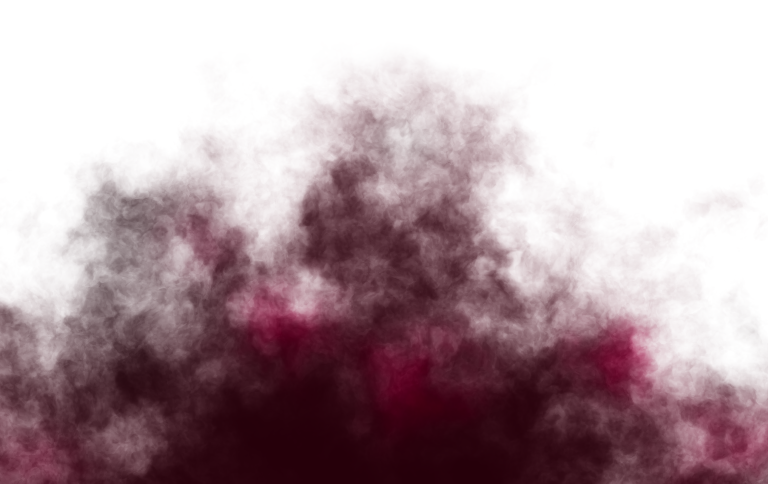
Reproduce this background procedurally as a Shadertoy shader.

```glsl
// A bank of wine-red smoke rising from the lower edge into white air.
// A soft mound sets the density, cellular noise frays it into powdery puffs,
// then density is mapped from white through rose to near-black, with crimson glows.

vec3 hash3(vec2 cell) {
    vec3 q = fract(cell.xyx * vec3(0.1031, 0.1030, 0.0973));
    q += dot(q, q.yxz + 33.33);
    return fract((q.xxy + q.yzz) * q.zyx);
}

// Smooth cellular noise: random cell values blended by distance to jittered points.
float cellular(vec2 p) {
    vec2 cell = floor(p), local = p - cell;
    float sum = 0.0, weights = 0.0;
    for (int y = -1; y <= 1; y++)
    for (int x = -1; x <= 1; x++) {
        vec2 offset = vec2(x, y);
        vec3 rnd = hash3(cell + offset + 60.0);
        vec2 d = offset + rnd.xy - local;
        float w = exp(-7.0 * dot(d, d));
        sum += w * rnd.z;
        weights += w;
    }
    return sum / weights - 0.5;
}

// Octaves of cellular noise, rotated and doubled each time.
float puffs(vec2 p, int octaves) {
    float sum = 0.0, amplitude = 0.5;
    for (int i = 0; i < octaves; i++) {
        sum += amplitude * cellular(p);
        p = mat2(1.6, 1.2, -1.2, 1.6) * p + 7.3;
        amplitude *= 0.62;
    }
    return sum;
}

// Soft elliptical spot.
float blob(vec2 p, vec2 center, vec2 radius) {
    vec2 d = (p - center) / radius;
    return exp(-dot(d, d));
}

void mainImage(out vec4 fragColor, in vec2 fragCoord) {
    vec2 uv = fragCoord / iResolution.xy;
    vec2 p = fragCoord / iResolution.y;

    // Turbulence
    vec2 warp = vec2(puffs(p * 7.0 + 3.0, 4), puffs(p * 7.0 + 19.0, 4));
    float smoke = puffs(p * 6.0 + warp * 0.25, 6);
    float grain = cellular(p * 170.0);
    vec2 q = uv + warp * 0.10;

    // Mound height, with columns and pockets
    float height = 0.03 + 0.46 * exp(-pow(abs(q.x - 0.46) / 0.325, 2.4));
    height += 0.15 * blob(q, vec2(0.44, 0.62), vec2(0.06, 0.17));
    height += 0.15 * blob(q, vec2(0.60, 0.47), vec2(0.055, 0.13));
    height += 0.19 * blob(q, vec2(0.16, 0.56), vec2(0.13, 0.17));
    height += 0.08 * blob(q, vec2(0.02, 0.45), vec2(0.08, 0.20));
    height += 0.11 * blob(q, vec2(0.13, 0.20), vec2(0.09, 0.07));
    height += 0.13 * blob(q, vec2(0.83, 0.26), vec2(0.10, 0.16));
    height += 0.06 * blob(q, vec2(0.73, 0.30), vec2(0.05, 0.10));
    height += 0.16 * blob(q, vec2(0.80, 0.78), vec2(0.10, 0.12));
    height -= 0.13 * blob(q, vec2(0.38, 0.41), vec2(0.07, 0.06));
    height -= 0.17 * blob(q, vec2(0.68, 0.49), vec2(0.05, 0.12));
    height -= 0.13 * blob(q, vec2(0.18, 0.09), vec2(0.07, 0.08));
    height += 0.10 * blob(q, vec2(0.50, 0.08), vec2(0.26, 0.14));

    // Density, clear towards the top
    float depth = height - uv.y + smoke * 0.52;
    float density = 1.0 / (1.0 + exp(-9.0 * depth));
    density += density * (1.0 - density) * (0.20 * grain + 0.20 * smoke);
    density = clamp((density - 0.025) * 1.03, 0.0, 1.0);
    density *= 1.0 - smoothstep(0.75, 0.95, uv.y);

    // White to rose to deep wine
    float veil = density * (1.0 - density);
    vec3 color = mix(vec3(1.0), vec3(0.15, 0.0, 0.04), density);
    color -= vec3(0.0, 0.25, 0.19) * veil;

    // Ashen haze at the sides
    float ash = blob(uv, vec2(0.12, 0.52), vec2(0.16, 0.30))
              + blob(uv, vec2(0.98, 0.32), vec2(0.07, 0.12))
              + 0.6 * blob(uv, vec2(0.53, 0.71), vec2(0.05, 0.06));
    float luma = dot(color, vec3(0.3, 0.59, 0.11));
    color = mix(color, vec3(luma), min(0.6 * ash, 0.7));

    // Crimson glows inside the smoke
    float glow = blob(q, vec2(0.38, 0.34), vec2(0.055, 0.075))
               + 0.9 * blob(q, vec2(0.535, 0.22), vec2(0.07, 0.08))
               + 1.1 * blob(q, vec2(0.84, 0.27), vec2(0.07, 0.10))
               + 0.7 * blob(q, vec2(0.96, 0.08), vec2(0.08, 0.07))
               + 0.5 * blob(q, vec2(0.03, 0.05), vec2(0.08, 0.07))
               + 0.4 * blob(q, vec2(0.24, 0.49), vec2(0.05, 0.07));
    color += glow * smoothstep(0.0, 0.6, density) * vec3(0.15, -0.07, 0.025);

    fragColor = vec4(clamp(color, 0.0, 1.0), 1.0);
}
```
